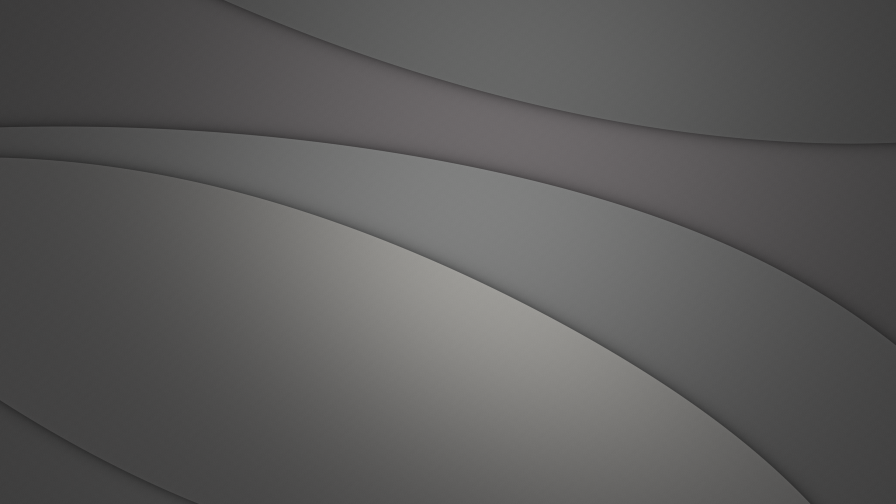
This background is drawn by a Shadertoy shader. Its source:

```glsl
// Overlapping curved grey sheets with soft glows, thin shadows and fine grain.
#define SHADOW_DEPTH 0.34
#define SHADOW_WIDTH 0.010
#define RIM_LIGHT 0.018
#define RIM_WIDTH 0.003
#define GRAIN 0.004
#define DARK vec3(0.222, 0.220, 0.220)

// Signed distance to a curve, from its height difference and gradient.
float curveDistance(float f) {
    vec2 gradient = vec2(dFdx(f), dFdy(f)) * iResolution.y;
    return f / max(length(gradient), 0.001);
}

// Elliptic glow: the long axis is tilted by the angle.
float glow(vec2 p, vec2 center, vec2 radius, float angle) {
    float c = cos(angle), s = sin(angle);
    vec2 d = p - center;
    vec2 q = vec2(c * d.x + s * d.y, c * d.y - s * d.x) / radius;
    return exp(-dot(q, q));
}

// Lays a sheet over the colour below; d is positive inside the sheet.
vec3 laySheet(vec3 below, vec3 sheet, float d) {
    float pixel = 1.0 / iResolution.y;
    below *= 1.0 - SHADOW_DEPTH * exp(-max(-d, 0.0) / SHADOW_WIDTH);
    sheet += RIM_LIGHT * exp(-abs(d) / RIM_WIDTH);
    return mix(below, sheet, smoothstep(-0.7 * pixel, 0.7 * pixel, d));
}

// Heights of the sheet edges along x.
float topEdge(float x) {
    return 0.715 + 0.1876 * pow(abs(1.69 - x), 1.9);
}

float bandEdge(float x) {
    float d2 = (x - 0.12) * (x - 0.12);
    return 0.749 - 0.118 * d2 - 0.0053 * d2 * d2 * d2;
}

float frontEdge(float x) {
    float d2 = (x + 0.05) * (x + 0.05);
    return 0.688 - 0.258 * d2 + 0.012 * d2 * d2 - 0.00044 * pow(d2, 5.0);
}

float cornerEdge(float x) {
    return 0.206 - 0.64 * x + 0.30 * x * x;
}

// Fine paper texture from layered sines.
float paperGrain(vec2 p) {
    float a = sin(p.x * 613.0 + 2.0 * sin(p.y * 391.0));
    float b = sin(p.y * 677.0 + 2.0 * sin(p.x * 457.0));
    return a * b + 0.5 * sin(p.x * 283.0 - p.y * 337.0 + 3.0 * a);
}

void mainImage(out vec4 fragColor, in vec2 fragCoord) {
    vec2 p = fragCoord / iResolution.y;
    p.x *= (16.0 / 9.0) * iResolution.y / iResolution.x;

    // Edge distances
    float top = curveDistance(p.y - topEdge(p.x));
    float band = curveDistance(bandEdge(p.x) - p.y);
    float front = curveDistance(frontEdge(p.x) - p.y);
    float corner = curveDistance(p.y - cornerEdge(p.x));

    // Sheet colours
    vec3 backColor = mix(DARK, vec3(0.430, 0.415, 0.420),
        glow(p, vec2(1.00, 0.72), vec2(0.64, 0.60), 0.0));
    vec3 topColor = mix(DARK, vec3(0.400, 0.402, 0.400),
        glow(p, vec2(1.00, 0.82), vec2(0.60), 0.0));
    vec3 bandColor = mix(DARK + 0.012, vec3(0.500, 0.502, 0.500),
        glow(p, vec2(0.95, 0.61), vec2(0.64, 0.60), 0.0));
    vec3 frontColor = mix(DARK + 0.035, vec3(0.620, 0.615, 0.600),
        glow(p, vec2(0.97, 0.50), vec2(0.62, 0.41), -0.61));

    // Stack from back to front
    vec3 color = laySheet(backColor, topColor, top);
    color = laySheet(color, bandColor, band);
    color = laySheet(color, frontColor, min(front, corner));

    color += GRAIN * paperGrain(p);
    fragColor = vec4(color, 1.0);
}
```
